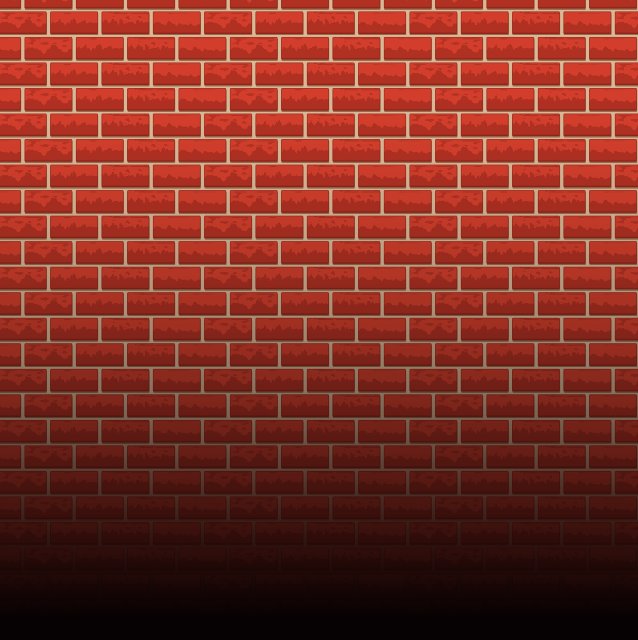
This texture is drawn by a WebGL 2 fragment shader. Its source:

```glsl
#version 300 es
precision highp float;

uniform vec2 u_resolution;
out vec4 fragColor;

#define GRID vec2(12.43, 25.07)
#define GRID_SHIFT vec2(0.057, -0.39)
#define JOINT vec2(0.14, 0.115)
#define CORNER 0.05
#define VARIANTS 4.0
#define LIT_RED vec3(0.825, 0.245, 0.170)
#define PATCH_RED vec3(0.690, 0.190, 0.135)
#define EDGE_RED vec3(0.520, 0.125, 0.090)
#define MORTAR vec3(0.850, 0.720, 0.590)
#define MORTAR_SHADE vec3(0.600, 0.420, 0.300)
#define FADE_START 0.03
#define FADE_HEIGHT 0.85

vec2 gradientAt(vec2 cell) {
  float angle = 6.2832 * fract(sin(dot(cell, vec2(127.1, 311.7))) * 43758.5);
  return vec2(cos(angle), sin(angle));
}

float gradientNoise(vec2 p) {
  vec2 i = floor(p), f = fract(p);
  vec2 s = f * f * f * (f * (f * 6.0 - 15.0) + 10.0);
  vec2 e = vec2(1.0, 0.0);
  float low = mix(dot(gradientAt(i), f), dot(gradientAt(i + e), f - e), s.x);
  float high = mix(dot(gradientAt(i + e.yx), f - e.yx),
                   dot(gradientAt(i + e.xx), f - e.xx), s.x);
  return mix(low, high, s.y);
}

float roundedBox(vec2 p, vec2 halfSize, float radius) {
  vec2 d = abs(p) - halfSize + radius;
  return length(max(d, 0.0)) + min(max(d.x, d.y), 0.0) - radius;
}

// Coverage of the region where the distance is negative
float inside(float distance, float softness) {
  return smoothstep(softness, -softness, distance);
}

// Dark stain on a brick face: ragged or rounded skyline, plus flecks above
float stain(vec2 p, float variant, float softness) {
  float seed = variant * 17.3 + 4.0;
  bool ragged = variant == 1.0 || variant == 2.0;
  float broad = gradientNoise(vec2(p.x * 2.3 + seed, seed));
  float fine = gradientNoise(vec2(p.x * 8.0 + seed, p.y * 3.0));
  float skyline = ragged ? 0.03 + 0.30 * fine + 0.10 * broad
                         : -0.03 + 0.42 * broad + 0.10 * fine;
  float mask = inside(p.y - skyline, softness);

  // Flecks appear on every second variant
  if (mod(variant, 2.0) == 0.0) {
    float fleck = gradientNoise(p * vec2(4.0, 8.0) + seed * 2.0);
    float upper = smoothstep(0.0, 0.1, p.y) * smoothstep(0.95, 0.7, abs(p.x));
    mask = max(mask, 0.8 * upper * smoothstep(0.18, 0.28, fleck));
  }

  // Broken streak under the top edge
  float streak = gradientNoise(vec2(p.x * 2.0 - seed, 9.5));
  float line = inside(abs(p.y - 0.37) - 0.02, softness);
  return max(mask, line * smoothstep(-0.05, 0.1, streak));
}

void main() {
  vec2 uv = gl_FragCoord.xy / u_resolution;
  float softness = 0.6 * GRID.y / u_resolution.y;

  // Running bond: odd courses move by half a brick
  vec2 wall = vec2(uv.x, 1.0 - uv.y) * GRID + GRID_SHIFT;
  wall.x -= 0.5 * mod(floor(wall.y), 2.0);
  float variant = mod(floor(wall.x), VARIANTS);

  // Local position, with the course height as unit and y upward
  float aspect = GRID.y / GRID.x * u_resolution.x / u_resolution.y;
  vec2 p = (fract(wall) - 0.5) * vec2(aspect, -1.0);
  vec2 halfSize = 0.5 * (vec2(aspect, 1.0) - JOINT);
  float brick = roundedBox(p, halfSize, CORNER);

  // Mortar with the shadow cast below each brick
  float shadow = roundedBox(p + vec2(-0.012, 0.055), halfSize, CORNER);
  vec3 color = mix(MORTAR, MORTAR_SHADE, inside(shadow, softness));

  // Brick face, darker rim and underside
  vec3 face = mix(LIT_RED, PATCH_RED, stain(p, variant, softness));
  float rim = smoothstep(-0.055, 0.0, brick);
  float underside = smoothstep(0.09, 0.02, p.y + halfSize.y);
  face = mix(face, EDGE_RED, max(0.65 * rim, 0.75 * underside));

  // Light falls off downward, and the mortar sinks into the brick tone
  float height = clamp((uv.y - FADE_START) / FADE_HEIGHT, 0.0, 1.0);
  float light = sin(1.5708 * height);
  color = mix(PATCH_RED, color, smoothstep(0.0, 0.65, light));
  color = mix(color, face, inside(brick, softness));
  vec3 gloom = vec3(0.025, 0.004, 0.008);
  fragColor = vec4(mix(gloom, color, light), 1.0);
}
```
